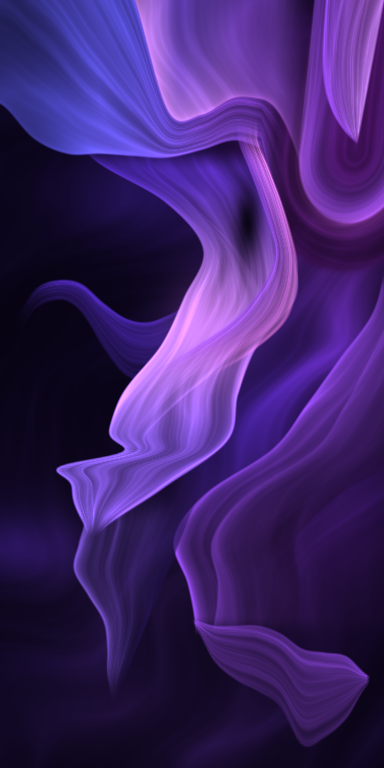
This background is drawn by a Shadertoy shader. Its source:

```glsl
// Violet silk smoke: pleated translucent veils over a dark ground.

const float SOFT = .004; // half width of a smoothed edge
const float RIM = .009;  // reach of the light along an edge
const vec3 INK = vec3(.024, .01, .065),
  PLUM = vec3(.2, .05, .27),
  INDIGO = vec3(.25, .13, .6),
  BLUE = vec3(.29, .28, .76),
  VIOLET = vec3(.46, .23, .73),
  PERIWINKLE = vec3(.52, .36, .9),
  LAVENDER = vec3(.75, .5, .92),
  PINK = vec3(.82, .44, .8);

// Evenly spaced spline knots of the veil edges
const float[9] BODY_L = float[9](.23, .43, .53, .48, .42, .32, .27, .19, .23),
  BODY_R = float[9](.68, .73, .76, .77, .67, .62, .59, .42, .25),
  RIBBON = float[9](.67, .7, .73, .755, .773, .77, .74, .65, .53),
  TAIL = float[9](.19, .22, .206, .193, .23, .27, .28, .28, .29),
  SKIRT = float[9](1., .97, .885, .8, .71, .534, .453, .49, .51),
  HEM_A = float[9](1.615, 1.63, 1.63, 1.63, 1.65, 1.69, 1.7, 1.71, 1.76),
  HEM_B = float[9](1.62, 1.72, 1.77, 1.8, 1.84, 1.94, 1.92, 1.87, 1.78),
  RIDGE = float[9](-.68, -.55, -.42, -.23, 0., .29, .3, .255, .26),
  SWEEP = float[9](.27, .36, .4, .4, .406, .41, .39, .365, .39),
  WISP = float[9](.82, .75, .73, .74, .79, .83, .84, .82, .79);

float spline(float k[9], float t) {
  t = clamp(t, 0., 7.999);
  int i = int(t);
  float f = fract(t), a = k[max(i - 1, 0)], b = k[i], c = k[i + 1], d = k[min(i + 2, 8)];
  return b + .5 * f * (c - a + f * (2. * a - 5. * b + 4. * c - d + f * (3. * (b - c) + d - a)));
}

float corner(vec2 cell, vec2 offset) {
  float a = 6.2832 * fract(sin(dot(cell, vec2(127.1, 311.7))) * 43758.5);
  return dot(vec2(cos(a), sin(a)), offset);
}

float noise(vec2 p) {
  vec2 i = floor(p), f = p - i, w = f * f * (3. - 2. * f), e = vec2(1, 0);
  return mix(mix(corner(i, f), corner(i + e, f - e), w.x),
    mix(corner(i + e.yx, f - e.yx), corner(i + 1., f - 1.), w.x), w.y);
}

// Fine folds running along a veil, about 0..1
float pleats(float across, float along) {
  float sum = 0., gain = .5, freq = 3.;
  across += .15 * noise(vec2(across * 2., along * 4.));
  for (int i = 0; i < 4; i++) {
    sum += gain * pow(1. - abs(noise(vec2(across * freq, along * 2. + freq))), 3.);
    freq *= 2.1;
    gain *= .55;
  }
  return sum;
}

float glow(vec2 p, float x, float y, float rx, float ry) {
  vec2 q = (p - vec2(x, y)) / vec2(rx, ry);
  return exp(-dot(q, q));
}

float window(float x, float a, float b, float soft) {
  return smoothstep(a, a + soft, x) * (1. - smoothstep(b - soft, b, x));
}

// Turns an edge function into a distance in canvas widths
float metric(float d) {
  return d / max(length(vec2(dFdx(d), dFdy(d)) * iResolution.xy * vec2(1, .5)), 1.);
}

// Lays a pleated veil between edges lo and hi
vec3 veil(vec3 under, float x, float lo, float hi, float along, vec3 tintLo, vec3 tintHi, float opacity) {
  float u = clamp((x - lo) / max(hi - lo, .02), 0., 1.), fold = pleats(u, along);
  float a = metric(x - lo), b = metric(hi - x);
  float mask = smoothstep(-SOFT, SOFT, a) * smoothstep(-SOFT, SOFT, b) * opacity;
  float rim = exp(-max(a, 0.) / RIM) + .6 * exp(-max(b, 0.) / RIM);
  vec3 tint = mix(tintLo, tintHi, u) * (.5 + .85 * fold);
  return mix(under, tint, mask * (.6 + .4 * fold)) + mask * rim * .5 * tint;
}

void mainImage(out vec4 fragColor, in vec2 fragCoord) {
  vec2 p = fragCoord / iResolution.xy;
  p.y = 2. - 2. * p.y; // 0..2 downwards
  float x = p.x, y = p.y;

  // Smoky ground
  vec2 w = p + .22 * vec2(noise(p * 2.5), noise(p * 2.5 + 7.));
  float smoke = pleats(w.x * .7 + w.y * .5, w.y * .8);
  vec3 c = INDIGO * (.75 * glow(p, .7, 1.06, .27, .27) + .4 * glow(p, .38, .5, .18, .13) + .3 * glow(p, .06, 1.43, .22, .09));
  c += VIOLET * (.3 * glow(p, .86, .8, .2, .22) + .28 * glow(p, .4, 1.5, .32, .27) + .2 * glow(p, .45, 1.9, .4, .16));
  c += PLUM * (.6 * glow(p, .85, 1.25, .2, .4) + glow(p, .85, .4, .25, .4));
  c = INK + c * (.15 + 1.1 * smoke) + INDIGO * .13 * smoke * smoke;

  // Left curl
  float lo = spline(WISP, (x - .04) / .0575);
  c = veil(c, y, lo, lo + .05 + .1 * smoothstep(.15, .35, x), x, INDIGO, INDIGO * .4, .85 * window(x, .04, .52, .12));

  // Magenta bowl, its streams and the petal
  vec2 q = p - vec2(.964 - .1 * y, .39);
  float rho = length(vec2(q.x / .145, max(q.y, 0.) / .19)), fold = pleats(rho * .8, y * .7 + x);
  c = mix(c, PLUM * (.4 + fold), .75 * window(rho, .9, 1.75, .15) * smoothstep(.1, .4, y));
  c = mix(c, mix(PLUM * 1.5, VIOLET, smoothstep(.2, 1., rho)) * (.4 + .9 * fold), .8 - .8 * smoothstep(.97, 1.03, rho));
  c += PINK * .45 * exp(-abs(rho - 1.) * 9.) * smoothstep(0., .4, y) * fold;
  float s = y / .375;
  c = veil(c, x, .85 - .03 * s + .11 * pow(s, 4.), 1. - .07 * s, y, VIOLET, LAVENDER * .8, .85 - .85 * smoothstep(.9, 1.05, s));

  // Skirt with an inner fold, and hem
  float t = (y - .7) / .1175;
  lo = spline(SKIRT, t);
  float fade = .85 * window(y, .7, 1.66, .06) * exp(-2. * max(x - lo, 0.));
  c = veil(c, x, lo, lo + .5 - .03 * t, y, VIOLET, PLUM * .4, fade);
  c = veil(c, x, lo + .05 * t * (1. - t / 9.), 1.2, y, VIOLET * .8, PLUM * .3, fade * .6);
  t = (x - .5) / .0575;
  c = veil(c, y, spline(HEM_A, t), spline(HEM_B, t), x, VIOLET * .9, VIOLET * .6, .85 * window(x, .5, .965, .012));

  // Dim tail, bright body and its dark gap
  t = (y - 1.28) / .0675;
  c = veil(c, x, spline(TAIL, t), .52 - .027 * t, y, PERIWINKLE * .75, INDIGO * .35, .75 * window(y, 1.26, 1.83, .12));
  t = (y - .4) / .125;
  s = (y - 1.197) / .034;
  vec3 tint = mix(INDIGO, LAVENDER, smoothstep(.42, .8, y));
  tint = mix(tint, PERIWINKLE, smoothstep(.9, 1.2, y));
  lo = spline(BODY_L, t) - .16 * s * exp(-s * s);
  float hi = spline(BODY_R, t);
  fade = window(y, .38, 1.4, .07);
  c = veil(c, x, lo, hi, y, tint, mix(tint, VIOLET, .3), fade);
  c = veil(c, x, lo, mix(lo, hi, .5 + .3 * sin(y * 9.)), y, tint, tint, fade * .4);
  c += PINK * .25 * glow(p, .54, .85, .1, .12);
  c = mix(c, INK, .95 * glow(p, .645, .58, .035, .1));

  // Pink inner sheet and blue sweep
  t = x / .0875;
  s = max(x - .68, 0.);
  lo = spline(RIDGE, t) + 16. * s * s;
  float d = metric(lo - y), depth = max(d, 0.);
  tint = mix(mix(INDIGO, PERIWINKLE, .5), LAVENDER, exp(-depth / .12));
  tint = mix(tint, VIOLET * .7, .8 * smoothstep(.45, .7, x)) * (.45 + .85 * pleats(x * 1.5 - y * .5, y));
  c = mix(c, tint + PINK * .3 * exp(-depth / RIM), .9 * smoothstep(-SOFT, SOFT, d) * window(x, .25, .82, .12));
  tint = mix(BLUE, VIOLET, smoothstep(.3, .6, x)) * (.65 + .4 * smoothstep(0., .3, x));
  c = veil(c, y, lo, spline(SWEEP, t) + 5. * s, x, tint, mix(tint, PERIWINKLE, .4 * smoothstep(.1, .4, x)), .9 - .9 * smoothstep(.64, .76, x));

  // Pink ribbon
  lo = spline(RIBBON, (y - .36) / .08);
  c = veil(c, x, lo - .05 - .12 * smoothstep(.62, .95, y), lo, y, VIOLET, PINK, .85 * window(y, .3, 1., .14));
  fragColor = vec4(c, 1);
}
```
